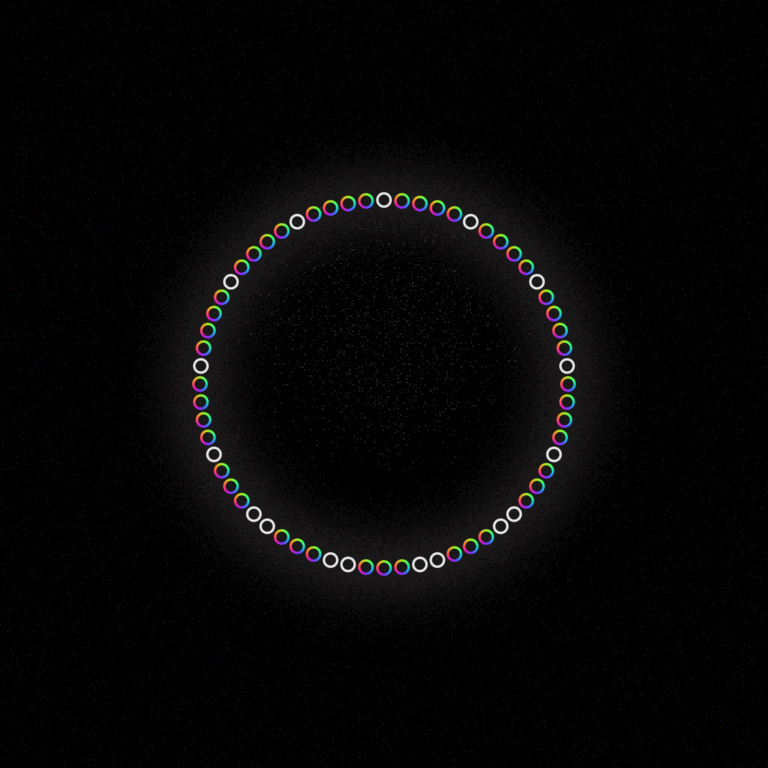
Write a WebGL 1 fragment shader that draws this background.

```glsl
precision highp float;
// A circle of small rainbow and white rings, with a grainy grey halo on black.

uniform vec2 u_resolution;

const float TAU = 6.2831853;

// Circle of rings
const float RING_COUNT = 64.0;
const float CIRCLE_RADIUS = 0.2396;
const float RING_RADIUS = 0.0086;
const float RING_HALF_WIDTH = 0.0016;
const float EDGE_SOFTNESS = 0.95;
const float WHITE_LIGHT = 0.91;

// Rainbow: middle level, swing around it, and hue at the right side
const float RAINBOW_LEVEL = 0.57;
const float RAINBOW_SWING = 0.45;
const float RAINBOW_START = 0.48;

// White rings: every fifth one, counted both ways from the top
const float WHITE_STEP = 5.0;
const float WHITE_LAST = 40.0;

// Halo, drawn in coarse dithered levels
const vec3 BASE_COLOR = vec3(0.006, 0.002, 0.002);
const vec3 HALO_COLOR = vec3(0.098, 0.094, 0.095);
const float HALO_WIDTH = 0.038;
const float DITHER_STEP = 0.045;

// Grain and specks
const float GRAIN_CELLS = 512.0;
const float SPECK_SHARE = 0.13;
const float FAR_SPECK_SHARE = 0.06;
const vec3 SPECK_COLOR = vec3(0.085, 0.078, 0.055);
const float FAR_SPECK_LIGHT = 0.05;

float hash(vec2 p) {
  vec3 q = fract(vec3(p.xyx) * 0.1031);
  q += dot(q, q.yzx + 33.33);
  return fract((q.x + q.y) * q.z);
}

// Soft rainbow from three shifted cosines
vec3 hueColor(float hue) {
  vec3 phase = hue - vec3(0.0, 1.0, 2.0) / 3.0;
  return RAINBOW_LEVEL + RAINBOW_SWING * cos(TAU * phase);
}

// 1 when the index is a multiple of the step, up to the last white ring
float isWhiteStep(float index) {
  float remainder = mod(index + 0.5, WHITE_STEP);
  return step(remainder, 1.0) * step(index, WHITE_LAST + 0.5);
}

vec3 haloLight(vec2 p) {
  vec2 cell = floor(p * GRAIN_CELLS);
  float radius = length(p);
  float offset = (radius - CIRCLE_RADIUS) / HALO_WIDTH;
  vec3 glow = HALO_COLOR * exp(-0.5 * offset * offset);

  // Mix the glow with cells rounded at random to a coarse level
  vec3 dithered = floor(glow / DITHER_STEP + hash(cell + 700.0)) * DITHER_STEP;
  vec3 light = BASE_COLOR + mix(glow, dithered, 0.65);

  // Warm specks inside the circle, densest just above the centre
  float inner = 1.0 - smoothstep(0.03, 0.20, length(p - vec2(0.0, 0.05)));
  float speck = step(1.0 - SPECK_SHARE * inner, hash(cell + 1300.0));

  // Very faint specks of mixed colour far out
  float outer = smoothstep(0.30, 0.40, radius);
  float farSpeck = step(1.0 - FAR_SPECK_SHARE * outer, hash(cell + 1900.0));
  vec3 tint = hueColor(hash(cell + 2500.0)) * FAR_SPECK_LIGHT;
  return light + SPECK_COLOR * speck + tint * farSpeck;
}

void main() {
  float scale = min(u_resolution.x, u_resolution.y);
  vec2 p = (gl_FragCoord.xy - 0.5 * u_resolution) / scale;
  float softness = EDGE_SOFTNESS / scale;

  // Nearest ring, numbered clockwise from the top
  float turn = atan(p.x, p.y) / TAU;
  float index = mod(floor(turn * RING_COUNT + 0.5), RING_COUNT);
  float angle = index * TAU / RING_COUNT;
  vec2 local = p - CIRCLE_RADIUS * vec2(sin(angle), cos(angle));

  // Smooth outline of that ring
  float edge = abs(length(local) - RING_RADIUS) - RING_HALF_WIDTH;
  float outline = 1.0 - smoothstep(-softness, softness, edge);

  // Hue runs clockwise around each ring
  float hue = RAINBOW_START - atan(local.y, local.x + 0.000001) / TAU;
  float white = max(isWhiteStep(index), isWhiteStep(RING_COUNT - index));
  vec3 ringColor = mix(hueColor(hue), vec3(WHITE_LIGHT), white);

  gl_FragColor = vec4(mix(haloLight(p), ringColor, outline), 1.0);
}
```
